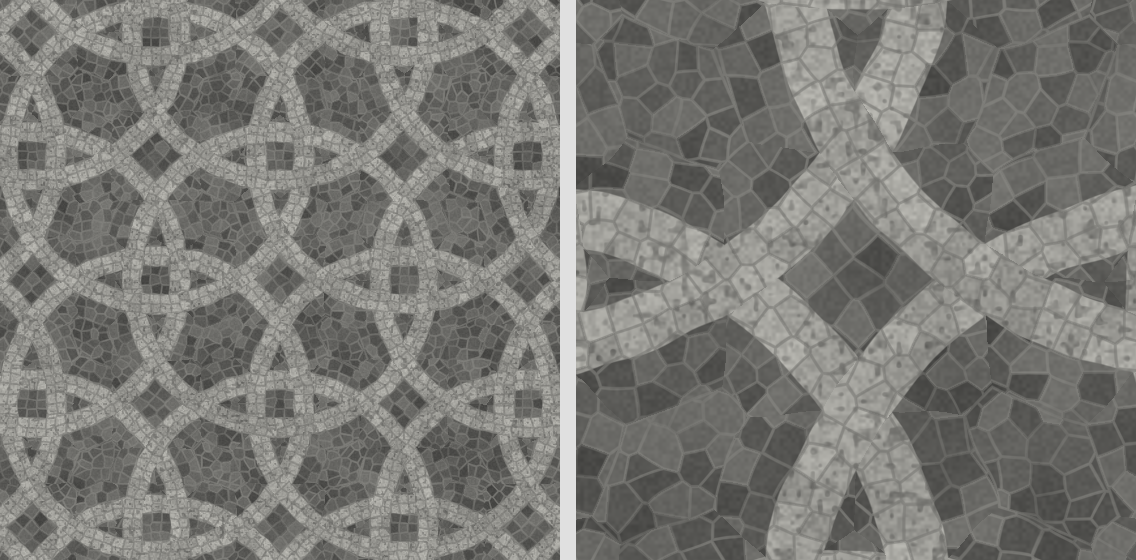
Left, the full canvas; right, a detail of the centre.
Write a WebGL 2 fragment shader that draws this pattern.

```glsl
#version 300 es
precision highp float;
// Grey stone mosaic: pale interlaced tile rings over a dark tessellated ground.

uniform vec2 u_resolution;
out vec4 fragColor;

const float NODES_ACROSS = 4.518;  // lattice steps over the canvas
const float RING_RADIUS = 1.194;   // in lattice steps
const float HALF_BAND = 0.079;     // half the ring width, also one tile
const float TILES_PER_RING = 94.0;
const float BORDER_ROWS = 0.165;   // depth of the rows that follow the rings
const float TAU = 6.2831853;
const vec3 STONE_TINT = vec3(1.0, 0.996, 0.962);

float hash(vec2 p) {
    vec3 h = fract(p.xyx * 0.1031);
    h += dot(h, h.yzx + 33.33);
    return fract((h.x + h.y) * h.z);
}

float noise(vec2 p) {
    vec2 i = floor(p), f = fract(p);
    f = f * f * (3.0 - 2.0 * f);
    return mix(mix(hash(i), hash(i + vec2(1, 0)), f.x),
               mix(hash(i + vec2(0, 1)), hash(i + vec2(1, 1)), f.x), f.y);
}

vec2 tileSeed(vec2 cell, float jitter) {
    return cell + 0.5 + jitter * (vec2(hash(cell), hash(cell + 71.7)) - 0.5);
}

// Irregular tiles: x = distance to the joint, y = random value of the tile.
vec2 tiles(vec2 q, float jitter) {
    vec2 cell = floor(q), nearest = vec2(0), id = cell;
    float best = 1e3, edge = 1e3;
    for (int k = 0; k < 9; k++) {
        vec2 c = cell + vec2(k % 3 - 1, k / 3 - 1);
        vec2 r = tileSeed(c, jitter) - q;
        if (dot(r, r) < best) { best = dot(r, r); nearest = r; id = c; }
    }
    for (int k = 0; k < 9; k++) {
        vec2 c = cell + vec2(k % 3 - 1, k / 3 - 1);
        vec2 r = tileSeed(c, jitter) - q;
        vec2 gap = r - nearest;
        if (dot(gap, gap) > 1e-4)
            edge = min(edge, dot(0.5 * (r + nearest), normalize(gap)));
    }
    return vec2(edge, hash(id + 13.1));
}

bool isOdd(vec2 node) { return mod(node.x + node.y, 2.0) > 0.5; }

// Rings sit on even nodes: xy = tile coordinates along the ring,
// z = distance to the nearest ring's centre line.
vec3 rings(vec2 p) {
    vec2 base = floor(p + 0.5), coord = vec2(0);
    float closest = 1e3;
    for (int j = -2; j <= 2; j++)
    for (int i = -2; i <= 2; i++) {
        vec2 node = base + vec2(i, j);
        if (isOdd(node)) continue;
        vec2 v = p - node;
        float d = length(v) - RING_RADIUS;
        // Where rings cross, the later one lies on top.
        if (abs(d) < HALF_BAND || (abs(d) < closest && closest > HALF_BAND)) {
            float along = atan(v.y, v.x) / TAU * TILES_PER_RING;
            coord = vec2(along, d / HALF_BAND + 1.0) + 100.0 * (node + 20.0);
        }
        closest = min(closest, abs(d));
    }
    return vec3(coord, closest);
}

// Node panels: squares on odd nodes, diamonds on even ones.
// xy = coordinates of a three by three tile grid, z = panel distance.
vec3 panel(vec2 p) {
    vec2 node = floor(p + 0.5), v = p - node;
    float halfSide = 1.0 - (RING_RADIUS - HALF_BAND);
    halfSide = RING_RADIUS - 1.0 - HALF_BAND;
    if (!isOdd(node)) {
        v = vec2(v.x + v.y, v.y - v.x) * 0.7071;
        halfSide = 1.4142 - RING_RADIUS - HALF_BAND;
    }
    return vec3(v / halfSide * 1.5 + 1.5 + 40.0 * (node + 20.0),
                max(abs(v.x), abs(v.y)));
}

void main() {
    vec2 uv = gl_FragCoord.xy / u_resolution;
    vec2 p = (uv - 0.5) * NODES_ACROSS;
    float px = NODES_ACROSS / u_resolution.y;

    // Hand-laid wobble
    vec2 w = p + 0.018 * (vec2(noise(p * 9.0 + 50.0), noise(p * 9.0 + 90.0)) - 0.5);
    vec3 ring = rings(w), node = panel(w);
    float outside = ring.z - HALF_BAND;
    float band = 1.0 - smoothstep(-px, px, outside);

    // Pale ring tiles, then dark tiles by zone
    vec2 pale = tiles(ring.xy, 0.42);
    vec2 dark = tiles(ring.xy, 0.6);
    if (node.z < 0.2) dark = tiles(node.xy, 0.28);
    else if (outside > BORDER_ROWS) dark = tiles(w * 12.5 + 300.0, 0.85);
    dark.x = min(dark.x, max(abs(outside - BORDER_ROWS) / HALF_BAND, 0.02));

    // Stone grain, pits and broad staining
    float grain = noise(p * 95.0 + 400.0) - 0.5;
    float pits = smoothstep(0.6, 0.9, noise(p * 52.0 + 700.0));
    float stain = noise(p * 3.5 + 200.0) - 0.5;
    float soft = 1.2 * px / HALF_BAND;
    float paleJoint = 1.0 - smoothstep(0.02, 0.04 + soft, pale.x);
    float darkJoint = 1.0 - smoothstep(0.02, 0.04 + soft, dark.x);

    float paleTone = 0.565 + 0.11 * pale.y + 0.11 * grain - 0.13 * pits + 0.05 * stain;
    paleTone = mix(paleTone, 0.45, 0.55 * paleJoint);
    float darkTone = 0.29 + 0.15 * dark.y + 0.05 * grain + 0.06 * stain;
    darkTone = mix(darkTone, 0.53, darkJoint * (0.25 + 0.5 * noise(p * 8.0 + 30.0)));

    fragColor = vec4(mix(darkTone, paleTone, band) * STONE_TINT, 1.0);
}
```
